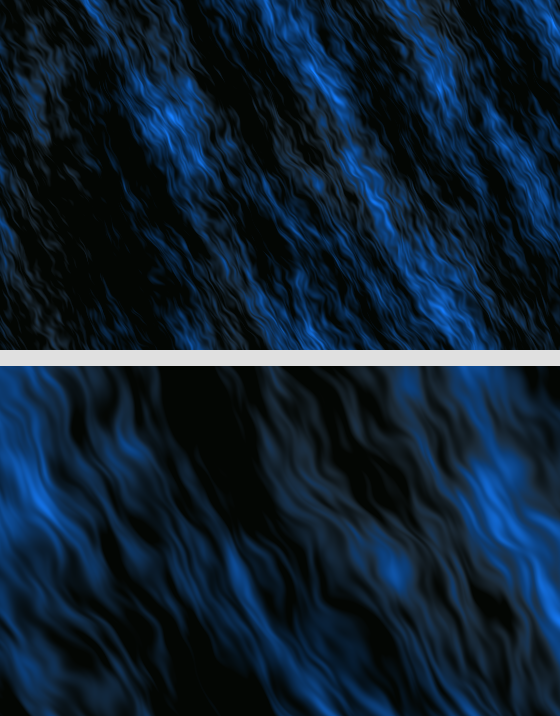
Top: the whole. Bottom: its middle third, enlarged.
Write a WebGL 1 fragment shader that draws this texture.

```glsl
precision highp float;
// Dark blue slanted fibres: layered streak noise with fine wavy hairs.

uniform vec2 u_resolution;

const float SLANT = -1.06;                    // fibre direction in radians
const vec2 PATCH_FREQ = vec2(1.3, 5.0);       // cells along, across the fibres
const vec2 BAND_FREQ = vec2(2.8, 13.0);
const vec2 STREAK_FREQ = vec2(6.5, 32.0);
const vec2 STRAND_FREQ = vec2(14.0, 68.0);
const vec2 HAIR_FREQ = vec2(26.0, 128.0);
const float BEND = 0.022;                     // broad sway of the fibres
const float RIPPLE = 0.005;                   // small waviness of the hairs
const float NOISE_SPREAD = 0.21;              // standard deviation of one layer
const float MID_LIGHT = 0.15;
const float CONTRAST = 0.17;
const float GLOW = 0.016;
const vec3 SHADOW = vec3(0.012, 0.022, 0.010);
const vec3 BLUE = vec3(0.07, 0.465, 0.98);
const vec3 SLATE = vec3(0.50, 0.62, 0.78);

// Random unit vector for a lattice point
vec2 randomDirection(vec2 cell) {
  float angle = 6.2832 * fract(sin(dot(cell, vec2(127.1, 311.7))) * 43758.5);
  return vec2(cos(angle), sin(angle));
}

float corner(vec2 cell, vec2 offset, vec2 local) {
  return dot(randomDirection(cell + offset), local - offset);
}

// Gradient noise scaled to unit spread
float noise(vec2 p) {
  vec2 cell = floor(p);
  vec2 f = fract(p);
  vec2 s = f * f * (3.0 - 2.0 * f);
  float low = mix(corner(cell, vec2(0.0), f), corner(cell, vec2(1.0, 0.0), f), s.x);
  float high = mix(corner(cell, vec2(0.0, 1.0), f), corner(cell, vec2(1.0), f), s.x);
  return mix(low, high, s.y) / NOISE_SPREAD;
}

// Sum of stretched layers, from broad patches to single hairs
float fibres(vec2 q) {
  q.y += BEND * 0.4 * noise(q * vec2(4.0, 6.0) + 31.0);
  float sum = 0.62 * noise(q * PATCH_FREQ + 3.7);
  sum += 0.50 * noise(q * BAND_FREQ + 17.3);
  q.y += RIPPLE * 0.6 * noise(q * vec2(17.0, 24.0) + 53.0);
  sum += 0.40 * noise(q * STREAK_FREQ + 41.9);
  sum += 0.34 * noise(q * STRAND_FREQ + 71.1);
  q.y += RIPPLE * 0.25 * noise(q * vec2(38.0, 50.0) + 11.0);
  sum += 0.34 * noise(q * HAIR_FREQ + 97.5);
  return sum;
}

void main() {
  vec2 p = gl_FragCoord.xy / u_resolution.y;
  vec2 along = vec2(cos(SLANT), sin(SLANT));
  vec2 q = vec2(dot(p, along), dot(p, vec2(-along.y, along.x)));

  // Brightness curve: crushed shadows, rare bright patches
  float z = max(fibres(q), -1.0);
  float light = max(MID_LIGHT + CONTRAST * z + GLOW * z * z, 0.0);

  // Slate tint drifts through the middle tones only
  float slate = smoothstep(-0.7, 1.6, noise(q * vec2(1.8, 3.2) + 23.0));
  slate *= 0.75 * (1.0 - smoothstep(0.2, 0.5, light));

  vec3 color = SHADOW + light * mix(BLUE, SLATE, slate);
  gl_FragColor = vec4(color, 1.0);
}
```
